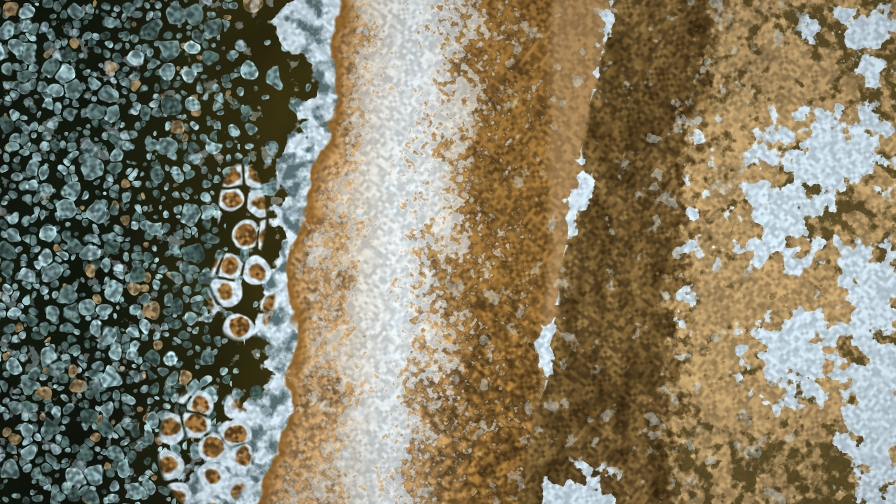
Reproduce this texture procedurally as a WebGL 1 fragment shader.

```glsl
precision highp float;
uniform vec2 u_resolution;

vec2 hash2(vec2 p) {
  vec3 q = fract(p.xyx * vec3(0.1031, 0.103, 0.0973));
  q += dot(q, q.yzx + 33.33);
  return fract((q.xx + q.yz) * q.zy);
}

float noise(vec2 p) {
  vec2 i = floor(p), f = fract(p);
  f = f * f * (3.0 - 2.0 * f);
  float low = mix(hash2(i).x, hash2(i + vec2(1, 0)).x, f.x);
  float high = mix(hash2(i + vec2(0, 1)).x, hash2(i + 1.0).x, f.x);
  return mix(low, high, f.y);
}

float fbm(vec2 p) {
  float sum = 0.0, amp = 0.53;
  for (int i = 0; i < 4; i++) {
    p = mat2(1.6, 1.2, -1.2, 1.6) * p + 7.3;
    sum += amp * noise(p);
    amp *= 0.5;
  }
  return sum;
}

float ramp(float a, float b, float x) { return clamp((x - a) / (b - a), 0.0, 1.0); }

float bump(float x, float centre, float width) {
  float d = (x - centre) / width;
  return exp(-d * d);
}

// Ellipse, positive inside
float blob(vec2 p, float x, float y, float rx, float ry) {
  return 1.0 - length((p - vec2(x, y)) / vec2(rx, ry));
}

// Rounded cells: inner distance, random id, distance to centre
vec3 floes(vec2 p, float scale, float minR, float maxR) {
  vec2 q = p * scale, cell = floor(q);
  float d1 = 8.0, d2 = 8.0, id = 0.0;
  for (int j = -1; j <= 1; j++) {
    for (int i = -1; i <= 1; i++) {
      vec2 c = cell + vec2(i, j);
      vec2 h = hash2(c + scale);
      float d = length(q - c - 0.15 - 0.7 * h);
      d2 = min(d2, max(d, d1));
      if (d < d1) { d1 = d; id = fract(h.x * 7.0 + h.y * 5.0); }
    }
  }
  return vec3(min(mix(minR, maxR, id) - d1, (d2 - d1) * 0.5 - 0.04), id, d1);
}

vec3 addFloes(vec3 col, vec2 p, float scale, float gaps, float grain) {
  vec3 f = floes(p, scale, 0.18, 0.52);
  float aa = 0.7 * scale / u_resolution.y;
  vec3 ice = mix(vec3(0.24, 0.33, 0.31), vec3(0.60, 0.73, 0.75), fract(f.y * 13.7));
  ice = mix(ice, vec3(0.56, 0.48, 0.34), step(0.93, fract(f.y * 29.3)));
  ice *= (0.65 + 0.6 * grain) * (1.25 - 0.3 * ramp(0.0, 0.1, f.x));
  return mix(col, ice, ramp(-aa, aa, f.x) * step(gaps, fract(f.y * 17.0)));
}

vec3 water(vec2 p, float grain) {
  vec3 col = mix(vec3(0.07, 0.09, 0.05), vec3(0.19, 0.17, 0.06), ramp(0.2, 0.55, p.x));
  col *= 0.75 + 0.5 * fbm(p * 5.0);
  vec2 q = p + 0.012 * (vec2(noise(p * 45.0), noise(p * 45.0 + 31.0)) - 0.5);
  float open = ramp(0.37, 0.52, p.x);
  col = addFloes(col, q, 50.0, 0.12 + open * 0.8, grain);
  return addFloes(col, q, 25.0, 0.32 + open * 0.3, grain);
}

// Frosted sand with a bright band and a rusty waterline
vec3 beach(vec2 p, float shore, float grain, float rough) {
  vec3 col = mix(vec3(0.66, 0.53, 0.36), vec3(0.50, 0.37, 0.18), ramp(0.78, 0.95, p.x));
  col *= 0.55 + 0.5 * grain + 0.35 * rough;
  float clump = floes(p + 0.04 * rough, 36.0, 0.3, 0.55).x;
  float zone = ramp(0.8, 0.88, p.x) * ramp(0.5, 0.3, p.y);
  col *= 1.0 + zone * (0.4 * ramp(-0.1, 0.2, clump) - 0.22);
  float centre = 0.735 + 0.06 * p.y;
  float cover = 0.49 * ramp(-0.02, 0.05, p.x - shore) * ramp(1.6, 0.75, p.x);
  cover += 0.26 * bump(p.x, centre, 0.06) + 0.06 * p.y - 0.04;
  cover += 0.17 * bump(p.x, centre + 0.11, 0.055) * ramp(0.0, 0.6, p.y);
  float speckle = 0.45 * fbm(p * 62.0) + 0.2 * grain + 0.37 * fbm(p * vec2(11, 8));
  vec3 frost = mix(vec3(0.78, 0.74, 0.67), vec3(0.83, 0.87, 0.89), bump(p.x, centre + 0.04, 0.1));
  col = mix(col, frost * (0.9 + 0.2 * grain), 0.92 * ramp(-0.06, 0.07, cover - speckle));
  return mix(col, vec3(0.52, 0.35, 0.13), 0.8 * bump(p.x, shore + 0.004, 0.006 + 0.024 * rough));
}

vec3 drySand(vec2 p, float grain, float rough) {
  vec3 col = vec3(0.67, 0.56, 0.38) * (0.68 + 0.32 * (grain + rough));
  float growth = 0.16 * ramp(0.2, 0.0, p.y) + 0.08 * (ramp(0.8, 1.0, p.y) + ramp(1.5, 1.75, p.x));
  float tuft = fbm(p * 32.0) * 0.65 + fbm(p * 6.0) * 0.4;
  return mix(col, vec3(0.27, 0.23, 0.10), 0.8 * ramp(0.6, 0.72, tuft + growth));
}

void main() {
  vec2 uv = gl_FragCoord.xy / u_resolution;
  vec2 p = uv * vec2(1.7778, 1);
  float y = p.y, rough = fbm(p * 11.0), wobble = fbm(p * 7.0) - 0.5;
  float grain = ramp(0.15, 0.85, noise(mat2(0.8, 0.6, -0.6, 0.8) * p * 155.0));
  vec3 snow = vec3(0.78, 0.85, 0.89) * (0.88 + 0.22 * grain);

  // Water and ice shelf
  float shore = 0.575 + 0.09 * smoothstep(0.4, 0.9, y) - 0.075 * ramp(0.18, 0.0, y) + 0.06 * wobble;
  float shelf = 0.045 + 0.1 * bump(y, 0.95, 0.05) + 0.09 * ramp(0.24, 0.12, y) + 0.025 * bump(y, 0.68, 0.06);
  float edge = shore - shelf + 0.08 * (fbm(p * 14.0) - 0.5);
  vec3 ice = mix(vec3(0.33, 0.41, 0.42), snow, ramp(0.3, 0.52, fbm(p * 20.0)));
  vec3 col = mix(water(p, grain), ice, ramp(-0.003, 0.003, p.x - edge));

  // Rimmed round plates
  float cluster = max(blob(p, 0.48, 0.42, 0.07, 0.1), blob(p, 0.41, 0.11, 0.1, 0.13));
  cluster = max(cluster, blob(p, 0.48, 0.57, 0.05, 0.11));
  vec3 plate = floes(p + 0.02 * wobble, 16.0, 0.4, 0.54);
  vec3 core = vec3(0.52, 0.38, 0.20) * (0.6 + 0.7 * grain);
  core = mix(core, snow, ramp(0.26, 0.34, plate.z + 0.4 * (rough - 0.5)));
  col = mix(col, core, ramp(-0.03, 0.03, plate.x) * ramp(0.0, 0.1, cluster));
  col = mix(col, beach(p, shore, grain, rough), ramp(-0.003, 0.003, p.x - shore));

  // Tan strip, wet ridged ground, dry sand
  float left = 1.045 + 0.045 * ramp(0.0, 0.5, y) + 0.02 * wobble;
  float right = 1.03 + 0.2 * y - 0.02 * y * y + 0.03 * wobble;
  float wetRight = 1.335 + 0.09 * y * y + 0.06 * wobble;
  vec3 strip = vec3(0.64, 0.51, 0.33) * (0.85 + 0.22 * grain);
  col = mix(col, strip, ramp(-0.008, 0.012, p.x - left));
  float ridge = sin(70.0 * (p.x + 0.25 * y) + 26.0 * fbm(p * vec2(4, 2.5)));
  vec3 wet = mix(vec3(0.23, 0.17, 0.07), vec3(0.56, 0.45, 0.26), fbm(p * vec2(13, 8)) + 0.14 * ridge);
  col = mix(col, wet * (0.7 + 0.5 * grain), ramp(-0.004, 0.006, p.x - right));
  float dry = ramp(-0.02, 0.02, p.x - wetRight + 0.15 * (fbm(p * 35.0) - 0.5));
  col = mix(col, drySand(p, grain, rough), dry);

  // Snow drifts and patches
  float drift = 0.007 * ramp(0.78, 0.83, y) + 0.022 * bump(y, 0.6, 0.075) + 0.016 * bump(y, 0.32, 0.075) - 0.003;
  float line = drift - abs(p.x - right) + 0.05 * (fbm(p * 20.0) - 0.5) * step(0.003, drift);
  col = mix(col, snow, ramp(-0.002, 0.002, line));
  float patches = max(blob(p, 1.71, 0.94, 0.095, 0.055), blob(p, 1.72, 0.87, 0.05, 0.045));
  patches = max(patches, blob(p, 1.645, 0.70, 0.13, 0.085));
  patches = max(patches, blob(p, 1.56, 0.56, 0.095, 0.085));
  patches = max(patches, blob(p, 1.73, 0.40, 0.08, 0.10));
  patches = max(patches, blob(p, 1.575, 0.30, 0.095, 0.095));
  patches = max(patches, blob(p, 1.74, 0.17, 0.075, 0.24));
  patches = max(patches, blob(p, 1.145, 0.02, 0.08, 0.05));
  patches = max(patches, 0.35 * bump(p.x, wetRight + 0.02, 0.03) * bump(y, 0.54, 0.2) - 0.4);
  float ragged = patches + 2.4 * (fbm(p * 19.0) - 0.52);
  col = mix(col, snow, ramp(-0.04, 0.1, ragged) * ramp(-0.5, -0.25, patches));
  gl_FragColor = vec4(col * (1.06 - 0.32 * dot(uv - 0.5, uv - 0.5)), 1.0);
}
```
